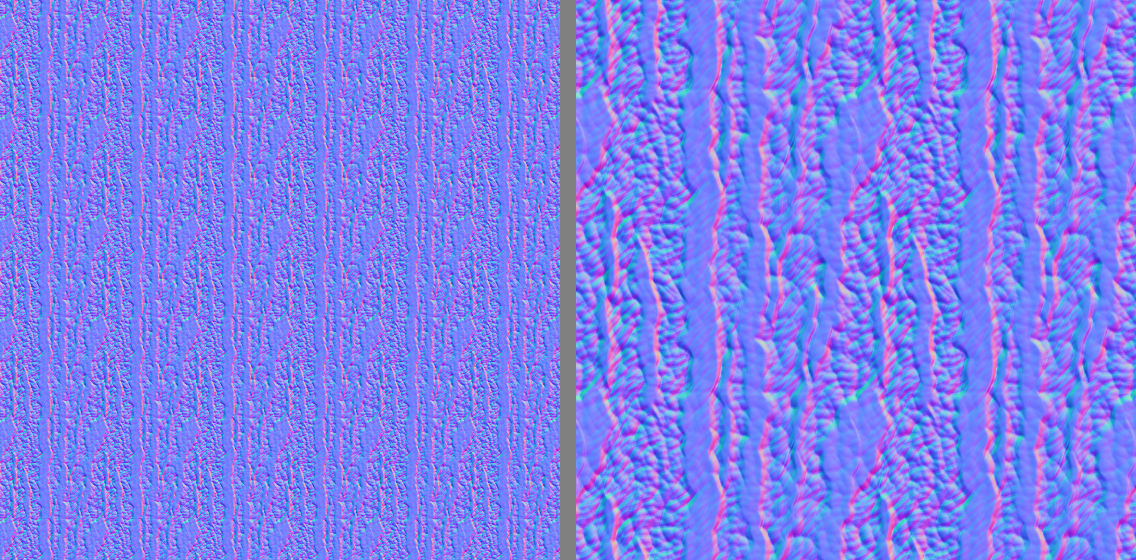
Left, the full canvas; right, a detail of the centre.
Give the GLSL for this texture map, as a Shadertoy shader.

```glsl
const vec2 REPEATS = vec2(6.1, 5.55);      // tiles across and up the canvas
const vec2 TILE_OFFSET = vec2(0.0, 0.595); // puts the seam near the top edge
const float TAU = 6.2831853;
const float EDGE = 0.013;                  // softness of ridge flanks, in tiles
const float RIDGE_HEIGHT = 0.017;
const float RIDGE_TILT = 0.28;             // ridges climb to the right, then drop
const float TAPER = 0.2;                   // length of the pointed ridge ends
const float SAMPLE_STEP = 0.0011;          // slope sampling, in canvas units
const vec2 FLAKE_CELLS = vec2(15.0, 4.0);
const vec2 COARSE_CELLS = vec2(25.0, 18.0);
const vec2 FINE_CELLS = vec2(31.0, 34.0);
const float FLAKE_RELIEF = 0.016;
const float COARSE_RELIEF = 0.020;
const float FINE_RELIEF = 0.015;
const float SEAM_DEPTH = 0.001;

// Ridges: centre, half width, lean, relative height
const int RIDGES = 9;
const vec4 RIDGE[RIDGES] = vec4[](
    vec4(0.485, 0.055, 0.00, 1.00), vec4(0.68, 0.040, 0.00, 0.95),
    vec4(0.97, 0.042, 0.16, 1.00), vec4(0.05, 0.100, 0.28, 0.90),
    vec4(0.15, 0.018, 0.02, 1.15), vec4(0.30, 0.034, -0.10, 0.85),
    vec4(0.80, 0.020, 0.16, 1.00), vec4(0.86, 0.018, 0.18, 0.90),
    vec4(0.58, 0.016, 0.08, 0.80));

// Middle and half length of each ridge; long ones run through every tile
const vec2 SPAN[RIDGES] = vec2[](
    vec2(0.5, 2.0), vec2(0.5, 2.0), vec2(0.48, 0.50), vec2(0.83, 0.26),
    vec2(0.36, 0.42), vec2(0.22, 0.36), vec2(0.55, 0.42), vec2(0.08, 0.40),
    vec2(0.95, 0.38));

vec2 hash2(vec2 p) {
    vec3 q = fract(p.xyx * vec3(0.1031, 0.1030, 0.0973));
    q += dot(q, q.yzx + 33.33);
    return fract((q.xx + q.yz) * q.zy);
}

// Squared distance to the nearest cell point, wrapping with the tile
float cellular(vec2 tile, vec2 cells) {
    vec2 p = tile * cells;
    vec2 cell = floor(p);
    vec2 local = p - cell;
    float nearest = 4.0;
    for (int y = -1; y <= 1; y++)
    for (int x = -1; x <= 1; x++) {
        vec2 neighbour = vec2(x, y);
        vec2 toPoint = neighbour + hash2(mod(cell + neighbour, cells)) - local;
        nearest = min(nearest, dot(toPoint, toPoint));
    }
    return nearest;
}

float wobble(float t, float phase) {
    return 0.013 * sin(TAU * 2.0 * t + phase * 2.1)
         + 0.007 * sin(TAU * 5.0 * t + phase * 3.7)
         + 0.003 * sin(TAU * 11.0 * t + phase * 5.3);
}

float surfaceHeight(vec2 canvas) {
    vec2 tile = canvas * REPEATS + TILE_OFFSET;
    float t = fract(tile.y);

    // Upright flakes, crumbs, and fine flecks that rise to the right
    vec2 bent = tile + vec2(wobble(t, 4.0), 0.02 * sin(TAU * 3.0 * tile.x));
    float flakes = 0.25 - cellular(bent, FLAKE_CELLS);
    float coarse = 0.25 - cellular(bent + 0.21, COARSE_CELLS);
    float fine = 0.25 - cellular(vec2(bent.x - bent.y, bent.y) + 0.37, FINE_CELLS);
    float ragged = 0.030 * flakes + 0.018 * coarse;

    // Smooth upright ridges with tapered ends and ragged flanks
    float ridge = 0.0;
    float cover = 0.0;
    for (int i = 0; i < RIDGES; i++) {
        vec4 r = RIDGE[i];
        float along = fract(t - SPAN[i].x + 0.5) - 0.5;
        float centre = r.x + r.z * along + wobble(t, float(i));
        float across = fract(tile.x - centre + 0.5) - 0.5;
        float taper = 1.0 - smoothstep(SPAN[i].y - TAPER, SPAN[i].y, abs(along));
        float halfWidth = mix(-EDGE, r.y, taper);
        float body = 1.0 - smoothstep(halfWidth - EDGE, halfWidth + EDGE, abs(across) - ragged);
        float tilt = 1.0 + RIDGE_TILT * clamp(across / r.y, -1.5, 1.5);
        ridge = max(ridge, body * tilt * r.w);
        cover = max(cover, body);
    }

    // Roughest ground lies in the wide hollow left of the main ridge
    float hollow = 0.5 + 0.5 * cos(TAU * (tile.x - 0.25));
    float roughness = mix(0.75, 1.15, hollow) * (1.0 - 0.75 * cover);
    float grain = FLAKE_RELIEF * flakes + COARSE_RELIEF * coarse + FINE_RELIEF * fine;

    // Faint streaks along the ridges and a shallow seam between tiles
    float streaks = 0.0007 * sin(TAU * (17.0 * tile.x + wobble(t, 2.0) * 12.0));
    float seam = SEAM_DEPTH * (1.0 - smoothstep(0.0, 0.012, min(t, 1.0 - t)));
    return RIDGE_HEIGHT * ridge + roughness * grain + streaks - seam;
}

void mainImage(out vec4 fragColor, in vec2 fragCoord) {
    vec2 canvas = fragCoord / iResolution.xy;
    vec2 dx = vec2(SAMPLE_STEP, 0.0);
    vec2 dy = dx.yx;

    // Central differences give the slope in tile units
    vec2 slope = vec2(surfaceHeight(canvas + dx) - surfaceHeight(canvas - dx),
                      surfaceHeight(canvas + dy) - surfaceHeight(canvas - dy))
               / (2.0 * SAMPLE_STEP * REPEATS);

    // Encode the surface normal as colour
    vec3 normal = normalize(vec3(-slope, 1.0));
    fragColor = vec4(0.5 + 0.5 * normal, 1.0);
}
```
